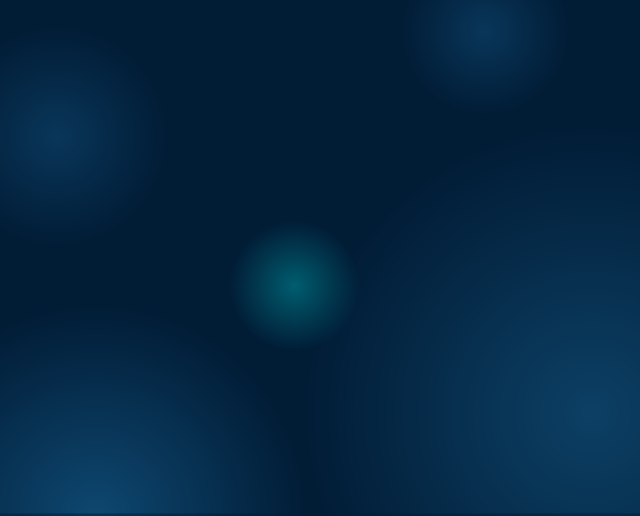
Write a WebGL 2 fragment shader that draws this background.

```glsl
#version 300 es
precision highp float;
// Deep navy background with soft round glows in blue and teal.

uniform vec2 u_resolution;
out vec4 fragColor;

const vec3 NAVY = vec3(0.005, 0.112, 0.212);
const vec3 DUSK_BLUE = vec3(0.035, 0.212, 0.352);
const vec3 SEA_BLUE = vec3(0.047, 0.250, 0.395);
const vec3 BRIGHT_BLUE = vec3(0.053, 0.280, 0.440);
const vec3 TEAL = vec3(0.000, 0.365, 0.435);

// Blends a round glow with linear falloff; the radius is in canvas heights.
vec3 addGlow(vec3 base, vec2 uv, float aspect, vec2 center, float radius, vec3 tint) {
    vec2 offset = (uv - center) * vec2(aspect, 1.0);
    float strength = clamp(1.0 - length(offset) / radius, 0.0, 1.0);
    return mix(base, tint, strength);
}

void main() {
    vec2 uv = gl_FragCoord.xy / u_resolution;
    float aspect = u_resolution.x / u_resolution.y;
    vec3 color = NAVY;

    // Wide glows along the lower part
    color = addGlow(color, uv, aspect, vec2(0.924, 0.200), 0.555, SEA_BLUE);
    color = addGlow(color, uv, aspect, vec2(0.150, 0.003), 0.405, BRIGHT_BLUE);

    // Smaller glows in the upper part
    color = addGlow(color, uv, aspect, vec2(0.089, 0.736), 0.212, DUSK_BLUE);
    color = addGlow(color, uv, aspect, vec2(0.758, 0.940), 0.162, DUSK_BLUE);

    // Teal accent near the middle
    color = addGlow(color, uv, aspect, vec2(0.460, 0.446), 0.126, TEAL);

    // Thin shaded rim along the bottom
    float rim = 1.0 - smoothstep(0.003, 0.007, uv.y);
    color = mix(color, NAVY, 0.5 * rim);

    fragColor = vec4(color, 1.0);
}
```
